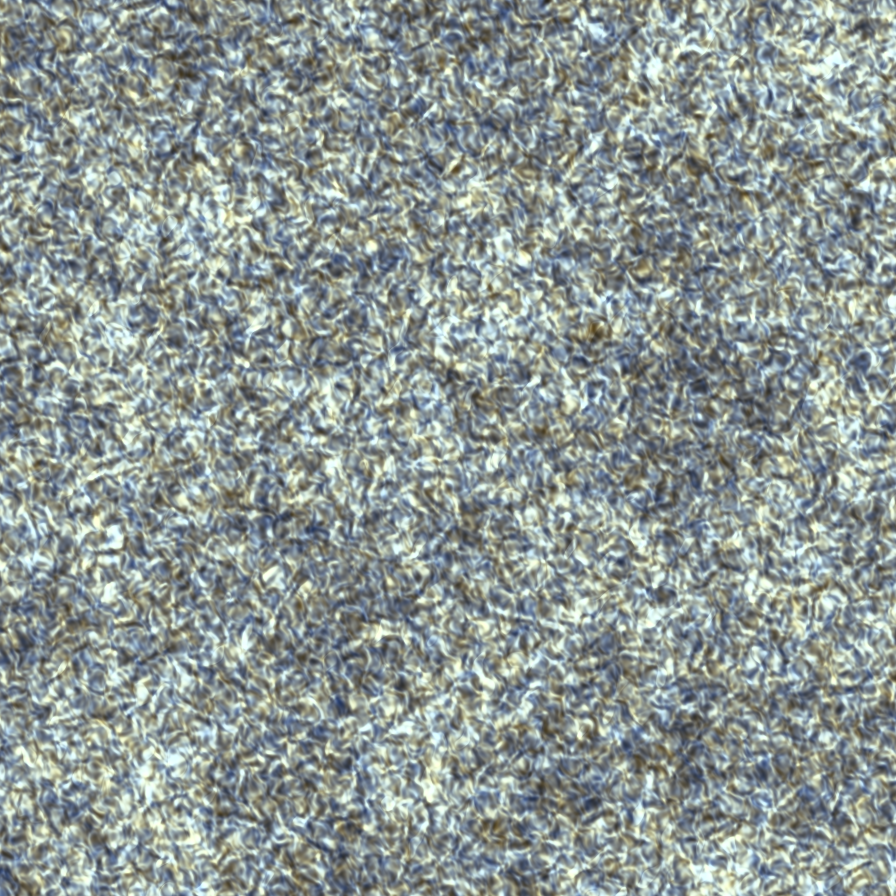
Give the GLSL for this texture, as a WebGL 2 fragment shader.

```glsl
#version 300 es
precision highp float;
// Fine crystalline mineral surface: glinting flakes in blue-grey, olive and white.

uniform vec2 u_resolution;
out vec4 fragColor;

vec2 gradientAt(ivec2 cell) {
    uvec2 h = uvec2(cell) * 1664525u + 12345u;
    h.x += h.y * 1664525u;
    h.y += h.x * 1664525u;
    h ^= h >> 16u;
    h.x += h.y * 1664525u;
    h ^= h >> 15u;
    float angle = float(h.x & 65535u) / 65536.0 * 6.28319;
    return vec2(cos(angle), sin(angle));
}

// Gradient noise scaled to roughly unit deviation.
float noise(vec2 p) {
    ivec2 i = ivec2(floor(p));
    vec2 f = fract(p);
    vec2 u = f * f * f * (f * (f * 6.0 - 15.0) + 10.0);
    float a = dot(gradientAt(i), f);
    float b = dot(gradientAt(i + ivec2(1, 0)), f - vec2(1.0, 0.0));
    float c = dot(gradientAt(i + ivec2(0, 1)), f - vec2(0.0, 1.0));
    float d = dot(gradientAt(i + ivec2(1, 1)), f - vec2(1.0, 1.0));
    return 4.6 * mix(mix(a, b, u.x), mix(c, d, u.x), u.y);
}

vec2 rotate(vec2 p, float angle) {
    float c = cos(angle), s = sin(angle);
    return vec2(c * p.x - s * p.y, s * p.x + c * p.y);
}

// Elongated grains; each small patch favours one of several directions.
float flakes(vec2 p) {
    float sum = 0.0, power = 0.0;
    for (int k = 0; k < 6; k++) {
        float layer = float(k);
        vec2 q = rotate(p, layer * 0.5236 + 0.2);
        float weight = exp(1.4 * noise(p * 21.0 + layer * 37.3));
        sum += weight * noise(q * vec2(50.0, 124.0) + layer * 19.7);
        power += weight * weight;
    }
    return sum * inversesqrt(power);
}

void main() {
    vec2 uv = gl_FragCoord.xy / u_resolution.y;

    // Slight warp breaks up straight grain edges.
    vec2 p = uv + 0.0011 * vec2(noise(uv * 55.0 + 7.1), noise(uv * 55.0 + 81.4));

    // Tone: broad shading, clumps, flakes and fine grit.
    float broad = 0.7 * noise(uv * 5.0 + 3.7) + 0.7 * noise(uv * 11.0 + 41.2);
    float clumps = noise(rotate(p, 0.6) * vec2(24.0, 31.0) + 13.9);
    float grit = noise(rotate(p, 1.1) * vec2(140.0, 195.0) + 5.3);
    float tone = 0.8 * flakes(p) + 0.28 * broad + 0.33 * clumps + 0.45 * grit;

    // Sparse bright plates, mostly in the lighter zones.
    float plate = noise(rotate(p, 2.0) * vec2(34.0, 52.0) + 63.8) + 0.3 * broad;
    tone += 0.95 * smoothstep(1.3, 1.85, plate) - 0.07;
    float light = 0.566 * exp(0.295 * tone);

    // Roll off the highlights only.
    float excess = max(light - 0.8, 0.0);
    light = min(light, 0.8) + 0.24 * (1.0 - exp(-excess * 4.2));

    // Colour: cool shadows, faintly green highlights, blue and tan flecks.
    vec3 tint = mix(vec3(0.96, 1.0, 1.06), vec3(0.94, 1.02, 0.96), smoothstep(0.3, 0.8, light));
    float fleck = 0.65 * noise(rotate(p, 0.9) * vec2(60.0, 95.0) + 29.6)
                + 0.55 * noise(p * 27.0 + 52.5) + 0.45 * noise(p * 130.0 + 91.3);
    vec3 color = light * tint + fleck * vec3(-0.026, -0.004, 0.045);

    fragColor = vec4(clamp(color, 0.0, 1.0), 1.0);
}
```
